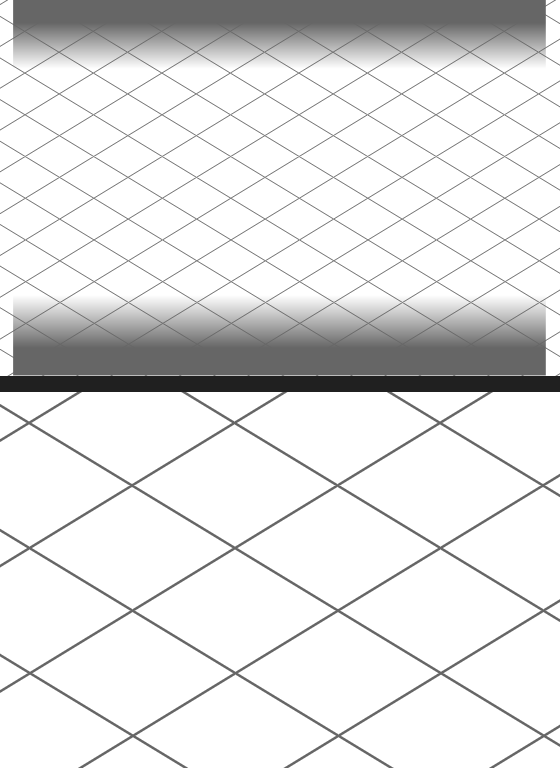
Top, the full canvas; bottom, a detail of the centre.
Write a Shadertoy shader that draws this pattern.

```glsl
// Thin diamond lattice on white, over a panel with grey bands fading in from top and bottom.
#define CELL vec2(0.18217, 0.11095)      // diamond width and height
#define NODE vec2(0.7048, 0.5283)        // one crossing of the lattice
#define SHEAR 0.004                      // slight sideways lean of the lattice
#define LINE_WIDTH 0.0022
#define INK vec3(0.4)
#define PAPER vec3(1.0)
#define PANEL_X vec2(0.0349, 1.4516)     // left and right panel edges
#define PANEL_BOTTOM 0.0015
#define LOW_FADE vec2(0.075, 0.215)      // solid to clear, upwards
#define HIGH_FADE vec2(0.817, 0.939)     // clear to solid, upwards

// Share of a pixel covered by a line whose centre is dist away.
float lineCoverage(float dist, float pixel) {
    float w = 0.5 * LINE_WIDTH;
    float h = 0.5 * pixel;
    return max(0.0, min(dist + h, w) - max(dist - h, -w)) / pixel;
}

// Smoothed step: 1 where x lies beyond the edge.
float edgeCoverage(float edge, float x, float pixel) {
    return clamp((x - edge) / pixel + 0.5, 0.0, 1.0);
}

float lattice(vec2 p, float pixel) {
    vec2 q = p - NODE;
    q.x += SHEAR * q.y;
    q /= CELL;
    // Two families of parallel diagonals, at whole values of each coordinate.
    vec2 diagonals = vec2(q.x + q.y, q.x - q.y);
    float spacing = 1.0 / length(1.0 / CELL);
    vec2 dist = abs(fract(diagonals + 0.5) - 0.5) * spacing;
    return max(lineCoverage(dist.x, pixel), lineCoverage(dist.y, pixel));
}

float fadedPanel(vec2 p, float pixel) {
    float low = 1.0 - clamp((p.y - LOW_FADE.x) / (LOW_FADE.y - LOW_FADE.x), 0.0, 1.0);
    float high = clamp((p.y - HIGH_FADE.x) / (HIGH_FADE.y - HIGH_FADE.x), 0.0, 1.0);
    float inside = edgeCoverage(PANEL_X.x, p.x, pixel)
                 * (1.0 - edgeCoverage(PANEL_X.y, p.x, pixel))
                 * edgeCoverage(PANEL_BOTTOM, p.y, pixel);
    return max(low, high) * inside;
}

void mainImage(out vec4 fragColor, in vec2 fragCoord) {
    // Canvas height is one unit.
    float pixel = 1.0 / iResolution.y;
    vec2 p = fragCoord * pixel;

    vec3 color = mix(PAPER, INK, fadedPanel(p, pixel));
    color = mix(color, INK, lattice(p, pixel));
    fragColor = vec4(color, 1.0);
}
```
